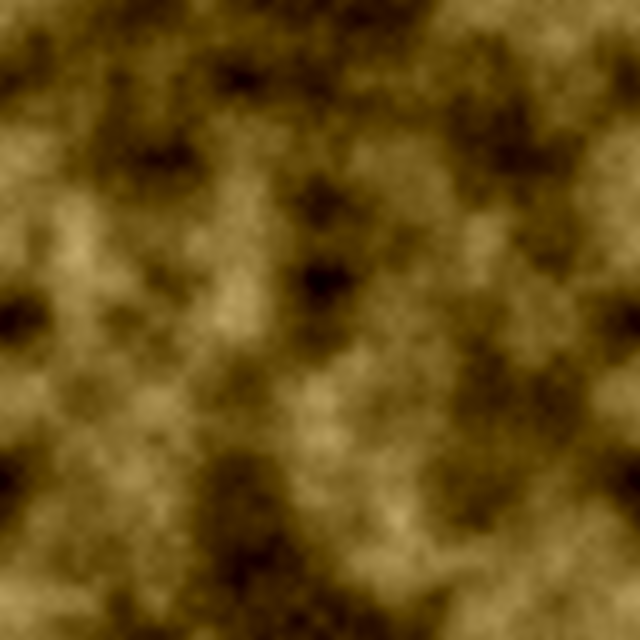
A three.js fragment shader for this texture:

```glsl
// Soft, cloudy ochre and dark brown mottling from tileable fractal value noise.
varying vec2 vUv;

// Sine-free hash of a lattice point, 0 to 1
float hash(vec2 p) {
  vec3 q = fract(p.xyx * 0.1031);
  q += dot(q, q.yzx + 33.33);
  return fract((q.x + q.y) * q.z);
}

// Smooth value noise that repeats every `cells` lattice steps
float tiledNoise(vec2 p, float cells, float seed) {
  vec2 cell = floor(p);
  vec2 blend = smoothstep(0.0, 1.0, p - cell);
  vec2 lo = mod(cell, cells) + seed;
  vec2 hi = mod(cell + 1.0, cells) + seed;
  float bottom = mix(hash(lo), hash(vec2(hi.x, lo.y)), blend.x);
  float top = mix(hash(vec2(lo.x, hi.y)), hash(hi), blend.x);
  return mix(bottom, top, blend.y);
}

// Sum of octaves, centred on zero
float clouds(vec2 uv) {
  float sum = 0.0;
  float cells = 8.0;
  float amplitude = 0.5;
  for (int octave = 0; octave < 4; octave++) {
    float seed = 43.0 + 71.0 * float(octave);
    sum += amplitude * (tiledNoise(uv * cells, cells, seed) - 0.5);
    cells *= 2.0;
    amplitude *= 0.5;
  }
  return sum;
}

void main() {
  // One brightness shifts all channels; blue clips to zero in the darks
  float brightness = 0.97 * clouds(vUv);
  vec3 ochre = vec3(0.42, 0.318, 0.068);
  gl_FragColor = vec4(clamp(ochre + brightness, 0.0, 1.0), 1.0);
}
```
